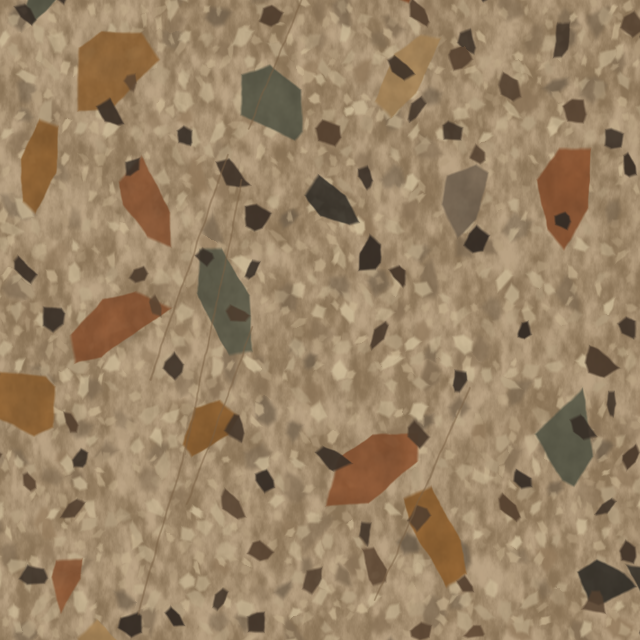
This texture is drawn by a Shadertoy shader. Its source:

```glsl
#define LARGE_GRID 5.0
#define DARK_GRID 13.0
#define MUTED_GRID 19.0
#define PALE_GRID 27.0
#define FINE_GRID 43.0
#define EDGE 0.0026
#define WARP 0.005
#define SCRATCHES 6
#define SCRATCH_WIDTH 0.0014
#define MATRIX_DARK vec3(0.545, 0.455, 0.34)
#define MATRIX_LIGHT vec3(0.72, 0.63, 0.51)

float hash(vec2 p) {
    return fract(sin(dot(p, vec2(127.1, 311.7))) * 43758.5453);
}

float noise(vec2 p) {
    vec2 i = floor(p), f = fract(p);
    f = f * f * (3.0 - 2.0 * f);
    return mix(mix(hash(i), hash(i + vec2(1, 0)), f.x),
               mix(hash(i + vec2(0, 1)), hash(i + vec2(1, 1)), f.x), f.y);
}

float fbm(vec2 p) {
    float sum = 0.0, amp = 0.5;
    for (int i = 0; i < 4; i++) {
        sum += amp * noise(p);
        p = p * 2.03 + 17.3;
        amp *= 0.5;
    }
    return sum / 0.9375;
}

// Irregular convex stone: intersection of six jittered half planes
float stoneDistance(vec2 q, vec2 id, float size) {
    float d = -1.0;
    for (int k = 0; k < 6; k++) {
        float fk = float(k);
        float angle = 1.0472 * (fk + 0.8 * hash(id + fk * 3.7));
        float reach = size * mix(0.62, 1.2, hash(id + fk * 5.3 + 40.0));
        d = max(d, dot(q, vec2(cos(angle), sin(angle))) - reach);
    }
    return d;
}

// Scattered stones: coverage, two random tones
vec3 stones(vec2 p, float grid, float seed, float density, float size, float stretch, float edge) {
    vec2 g = p * grid, cell = floor(g);
    vec3 best = vec3(0.0);
    for (int y = -1; y <= 1; y++)
    for (int x = -1; x <= 1; x++) {
        vec2 c = cell + vec2(x, y), id = c + seed;
        if (hash(id) > density) continue;
        vec2 jitter = vec2(hash(id + 11.3), hash(id + 23.9));
        vec2 q = g - c - mix(vec2(0.1), vec2(0.9), jitter);
        float turn = (hash(id + 31.7) - 0.5) * 2.2;
        q = mat2(cos(turn), sin(turn), -sin(turn), cos(turn)) * q;
        float s = mix(1.0, stretch, hash(id + 47.1));
        q *= vec2(s, 1.0 / s);
        float d = stoneDistance(q, id, size * mix(0.65, 1.25, hash(id + 59.3)));
        float cover = 1.0 - smoothstep(-edge, edge, d / grid);
        if (cover > best.x) best = vec3(cover, hash(id + 67.7), hash(id + 73.1));
    }
    return best;
}

vec3 largeColor(float t) {
    vec3 green = vec3(0.34, 0.34, 0.275), black = vec3(0.19, 0.175, 0.15);
    vec3 rust = vec3(0.52, 0.31, 0.18), ochre = vec3(0.53, 0.36, 0.18);
    vec3 sand = vec3(0.63, 0.50, 0.33), slate = vec3(0.44, 0.38, 0.31);
    if (t < 0.25) return green;
    if (t < 0.43) return black;
    if (t < 0.61) return rust;
    if (t < 0.76) return ochre;
    return t < 0.86 ? sand : slate;
}

// Thin slanted scratches
float scratches(vec2 p) {
    float mark = 0.0;
    for (int i = 0; i < SCRATCHES; i++) {
        vec2 id = vec2(float(i), 7.0);
        vec2 start = vec2(hash(id), hash(id + 3.1) * 0.8);
        vec2 dir = normalize(vec2(mix(0.2, 0.45, hash(id + 5.7)), 1.0));
        vec2 q = p - start;
        float along = clamp(dot(q, dir), 0.0, mix(0.2, 0.45, hash(id + 9.2)));
        float line = 1.0 - smoothstep(0.0, 2.0 * SCRATCH_WIDTH, length(q - dir * along));
        mark = max(mark, line);
    }
    return mark;
}

void mainImage(out vec4 fragColor, in vec2 fragCoord) {
    vec2 uv = fragCoord / iResolution.y;
    vec2 p = uv + WARP * (vec2(fbm(uv * 32.0), fbm(uv * 32.0 + 50.0)) - 0.5);
    float streak = fbm(uv * vec2(85.0, 42.0));

    // Cloudy cement matrix
    float cloud = 0.55 * fbm(uv * vec2(30.0, 20.0) + 9.0) + 0.45 * streak;
    vec3 color = mix(MATRIX_DARK, MATRIX_LIGHT, smoothstep(0.25, 0.75, cloud));

    // Muted, half buried stones
    vec3 s = stones(p, MUTED_GRID, 100.0, 0.42, 0.31, 1.3, EDGE * 2.2);
    vec3 muted = mix(vec3(0.42, 0.36, 0.285), vec3(0.58, 0.48, 0.36), s.y);
    color = mix(color, muted, s.x * mix(0.4, 0.9, s.z));

    // Pale chips in two sizes
    s = stones(p, FINE_GRID, 200.0, 0.5, 0.31, 1.45, EDGE);
    color = mix(color, mix(vec3(0.66, 0.57, 0.45), vec3(0.80, 0.72, 0.58), s.y), s.x * mix(0.4, 0.9, s.z));
    s = stones(p, PALE_GRID, 300.0, 0.5, 0.30, 1.4, EDGE * 1.2);
    color = mix(color, mix(vec3(0.68, 0.60, 0.48), vec3(0.82, 0.75, 0.61), s.y), s.x * mix(0.45, 0.95, s.z));

    // Large coloured stones
    s = stones(p, LARGE_GRID, 400.0, 0.56, 0.25, 1.6, EDGE);
    vec3 large = largeColor(s.y) * mix(0.88, 1.12, fbm(uv * 28.0 + 80.0));
    color = mix(color, large, s.x * mix(0.82, 1.0, s.z));

    // Small dark stones
    s = stones(p, DARK_GRID, 500.0, 0.42, 0.22, 1.4, EDGE);
    vec3 dark = mix(vec3(0.21, 0.175, 0.145), vec3(0.37, 0.28, 0.20), s.y * s.y);
    color = mix(color, dark, s.x * mix(0.85, 1.0, s.z));

    color = mix(color, vec3(0.47, 0.37, 0.26), 0.5 * scratches(p));
    color *= 0.97 + 0.06 * streak;
    fragColor = vec4(color, 1.0);
}
```
